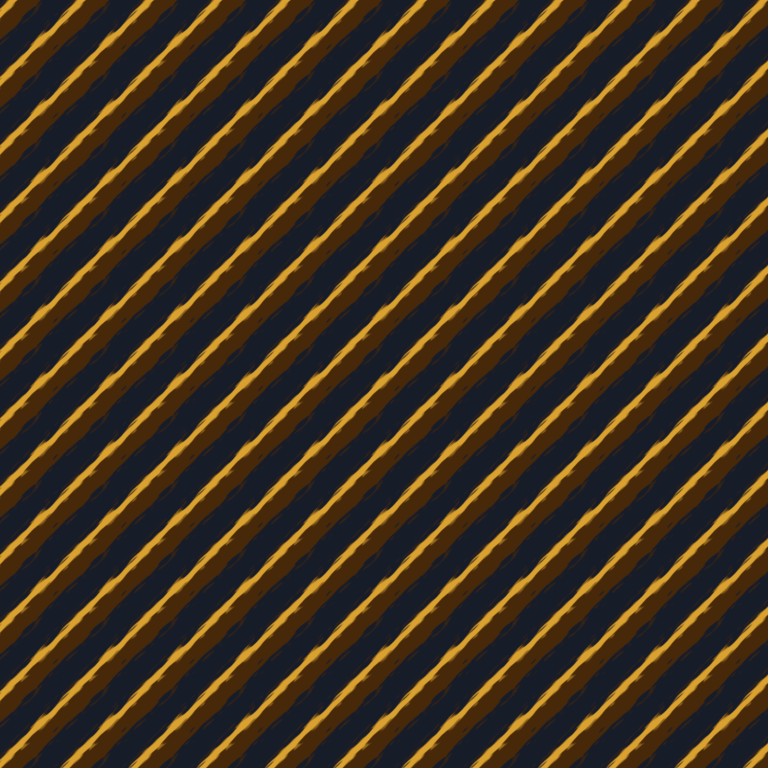
This pattern is drawn by a three.js fragment shader. Its source:

```glsl
// Diagonal brushed stripes: a gold line along a wide bronze band on navy, in repeating square tiles.
varying vec2 vUv;

vec2 gradient(vec2 cell) {
  float angle = 6.2832 * fract(sin(dot(cell, vec2(127.1, 311.7))) * 43758.5);
  return vec2(cos(angle), sin(angle));
}

// Gradient noise that wraps along x after a whole number of cells
float wrapNoise(vec2 p, float period) {
  vec2 cell = floor(p);
  vec2 f = p - cell;
  vec2 blend = f * f * f * (f * (f * 6.0 - 15.0) + 10.0);
  float x0 = mod(cell.x, period);
  float x1 = mod(cell.x + 1.0, period);
  float a = dot(gradient(vec2(x0, cell.y)), f);
  float b = dot(gradient(vec2(x1, cell.y)), f - vec2(1.0, 0.0));
  float c = dot(gradient(vec2(x0, cell.y + 1.0)), f - vec2(0.0, 1.0));
  float d = dot(gradient(vec2(x1, cell.y + 1.0)), f - vec2(1.0, 1.0));
  return mix(mix(a, b, blend.x), mix(c, d, blend.x), blend.y);
}

float edge(float inside) {
  return smoothstep(-0.01, 0.01, inside);
}

// Solid core with fainter bristle marks reaching past its rim
float brushStroke(float inside, float bristle, float reach) {
  float core = edge(inside + reach * bristle);
  float marks = edge(inside + reach * (0.3 + 2.0 * bristle));
  return max(core, 0.5 * marks);
}

vec3 stripes(vec2 uv) {
  vec2 tile = uv * 11.25;

  // Position across one stripe, and along it with period 1
  float across = fract(tile.x - tile.y + 11.38) - 0.13;
  float along = tile.x - 0.5 * across;

  // Slow drift of the hand, then fine streaks parallel to the stripe
  float drift = 0.03 * wrapNoise(vec2(along * 6.0, 90.5), 6.0)
              - 0.02 * cos(12.5664 * (along + 0.04));
  float lowerRim = 0.08 * wrapNoise(vec2(along * 7.0, 70.5), 7.0);
  float bristle = wrapNoise(vec2(along * 5.0, across * 17.0), 5.0)
                + 0.6 * wrapNoise(vec2(along * 8.0, across * 34.0 + 40.0), 8.0);
  float y = across - drift;

  float band = min(y - 0.135, 0.59 + lowerRim - y);
  float line = 0.056 - abs(y - 0.205);

  vec3 color = vec3(0.09, 0.11, 0.16);
  color = mix(color, vec3(0.28, 0.16, 0.04), brushStroke(band, bristle, 0.1));
  return mix(color, vec3(0.85, 0.63, 0.185), brushStroke(line, bristle, 0.045));
}

void main() {
  // Average a small grid of samples to keep thin streaks smooth
  vec3 sum = vec3(0.0);
  for (int i = 0; i < 9; i++) {
    vec2 offset = vec2(mod(float(i), 3.0), floor(float(i) / 3.0)) - 1.0;
    sum += stripes(vUv + offset / 1536.0);
  }
  gl_FragColor = vec4(sum / 9.0, 1.0);
}
```
